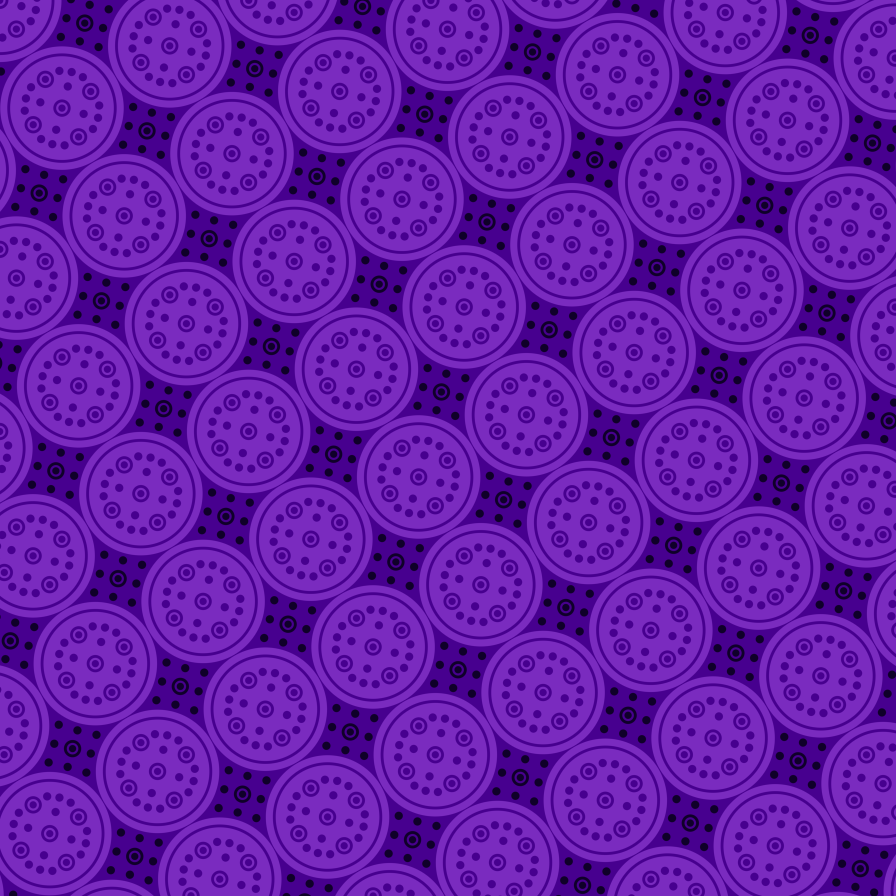
This pattern is drawn by a WebGL 1 fragment shader. Its source:

```glsl
precision highp float;

uniform vec2 u_resolution;

const float REPEATS = 7.2;
const float TILT = 0.523599;
const vec2 SHIFT = vec2(0.597, 0.234);
const float DOT_RADIUS = 0.033;
const float LINE_WIDTH = 0.023;

const vec3 LILAC = vec3(0.48, 0.17, 0.75);
const vec3 PURPLE = vec3(0.28, 0.0, 0.56);
const vec3 INK = vec3(0.06, 0.0, 0.16);

vec2 rotate(vec2 p, float angle) {
  float c = cos(angle);
  float s = sin(angle);
  return vec2(c * p.x + s * p.y, c * p.y - s * p.x);
}

vec2 polar(float radius, float degrees) {
  return radius * vec2(cos(radians(degrees)), sin(radians(degrees)));
}

// Mirrors a unit cell into the wedge from 0 to 45 degrees
vec2 foldCell(vec2 p) {
  vec2 q = abs(fract(p) - 0.5);
  return vec2(max(q.x, q.y), min(q.x, q.y));
}

float disc(vec2 p, float radius) {
  return length(p) - radius;
}

float ring(vec2 p, float radius, float width) {
  return abs(length(p) - radius) - 0.5 * width;
}

// Dot inside a small ring
float eyelet(vec2 p) {
  return min(disc(p, 0.029), ring(p, 0.058, LINE_WIDTH));
}

float medallionMarks(vec2 q) {
  float d = ring(q, 0.428, LINE_WIDTH);
  d = min(d, eyelet(q));
  d = min(d, eyelet(q - vec2(0.267, 0.0)));
  d = min(d, disc(q - polar(0.18, 45.0), DOT_RADIUS));
  d = min(d, disc(q - polar(0.3, 45.0), DOT_RADIUS));
  return min(d, disc(q - polar(0.3, 26.0), DOT_RADIUS));
}

float starMarks(vec2 q) {
  float d = eyelet(q);
  d = min(d, disc(q - vec2(0.222, 0.0), DOT_RADIUS));
  return min(d, disc(q - polar(0.152, 45.0), DOT_RADIUS));
}

float coverage(float dist, float pixel) {
  return 1.0 - smoothstep(-0.7 * pixel, 0.7 * pixel, dist);
}

void main() {
  float side = min(u_resolution.x, u_resolution.y);
  float pixel = REPEATS / side;
  vec2 p = rotate(gl_FragCoord.xy / side * REPEATS, TILT) - SHIFT;

  // Medallions sit on the lattice points, stars in the gaps between
  vec2 medallion = foldCell(p + 0.5);
  vec2 star = foldCell(p);

  vec3 color = mix(PURPLE, INK, coverage(starMarks(star), pixel));
  color = mix(color, LILAC, coverage(disc(medallion, 0.496), pixel));
  color = mix(color, PURPLE, coverage(medallionMarks(medallion), pixel));

  gl_FragColor = vec4(color, 1.0);
}
```
